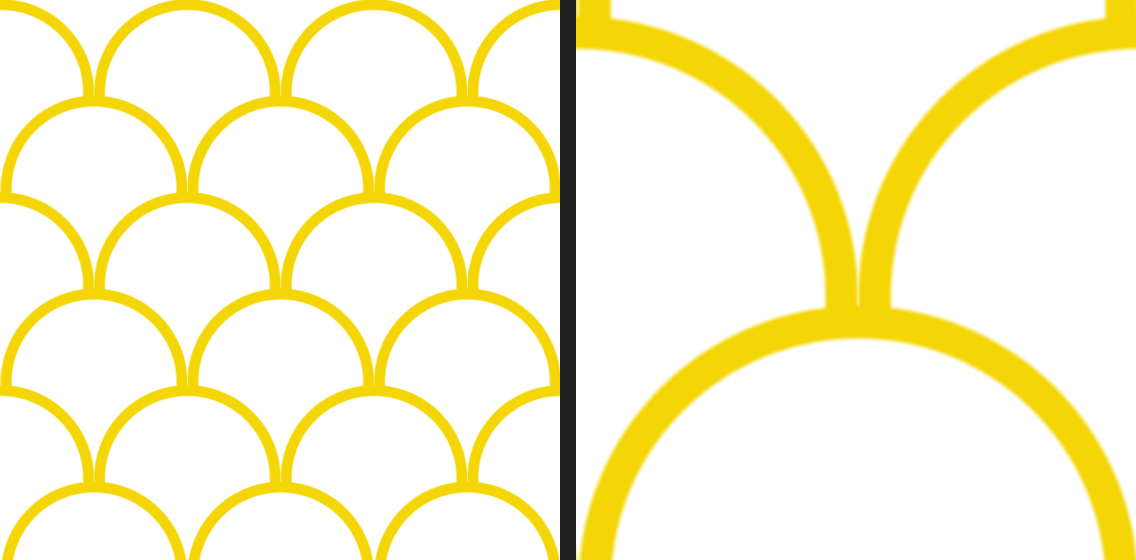
Left: the whole. Right: its middle third, enlarged.
This pattern is drawn by a WebGL 1 fragment shader. Its source:

```glsl
precision highp float;
// Overlapping rows of round scales, outlined in yellow on white.

uniform vec2 u_resolution;

const vec3 PAPER = vec3(1.0);
const vec3 YELLOW = vec3(0.955, 0.84, 0.025);

const float COLUMN_PITCH = 1.0 / 3.0;
const float ROW_PITCH = 0.1723;
const vec2 ORIGIN = vec2(0.0013, -0.0014); // crown of the first scale, from the top left
const float RADIUS = 0.1665;
const float LINE_WIDTH = 0.0193;

// Coverage of the region where the distance is negative.
float coverage(float dist, float softness) {
  return 1.0 - smoothstep(-softness, softness, dist);
}

// Signed distance to a round arch with straight sides; y points down from its crown.
float archDistance(vec2 p, float radius) {
  return length(vec2(p.x, min(p.y - radius, 0.0))) - radius;
}

// Position within the nearest scale of a row; odd rows shift by half a column.
vec2 scalePosition(vec2 p, float row) {
  float shift = 0.5 * mod(row, 2.0);
  float column = p.x / COLUMN_PITCH - shift;
  float x = (fract(column + 0.5) - 0.5) * COLUMN_PITCH;
  return vec2(x, p.y - row * ROW_PITCH);
}

// Lays one outlined scale over the colour below it.
vec3 paintScale(vec3 below, vec2 p, float softness) {
  float outer = archDistance(p, RADIUS);
  vec3 scale = mix(YELLOW, PAPER, coverage(outer + LINE_WIDTH, softness));
  return mix(below, scale, coverage(outer, softness));
}

void main() {
  vec2 uv = gl_FragCoord.xy / u_resolution;
  vec2 p = vec2(uv.x, 1.0 - uv.y) - ORIGIN;
  float softness = max(0.002, 0.75 / min(u_resolution.x, u_resolution.y));
  float currentRow = floor(p.y / ROW_PITCH);

  // Lower rows lie in front of upper ones.
  vec3 color = PAPER;
  for (int i = -1; i <= 1; i++) {
    float row = currentRow + float(i);
    color = paintScale(color, scalePosition(p, row), softness);
  }
  gl_FragColor = vec4(color, 1.0);
}
```
